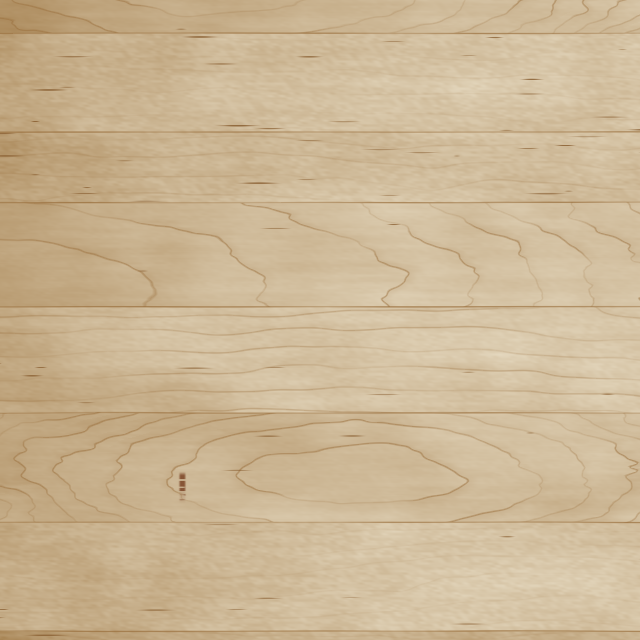
Write a three.js fragment shader that draws this texture.

```glsl
// Pale maple butcher-block: eight horizontal planks with grain, flecks and a mineral streak.
varying vec2 vUv;

const vec3 DARK_WOOD = vec3(0.68, 0.55, 0.37);
const vec3 LIGHT_WOOD = vec3(0.885, 0.832, 0.73);
const vec3 GRAIN_BROWN = vec3(0.60, 0.43, 0.23);
const vec3 FLECK_BROWN = vec3(0.53, 0.36, 0.18);
const vec3 STREAK_RED = vec3(0.47, 0.25, 0.13);

// Seam heights, then tone and figure strength of planks 0-3 and 4-7, bottom to top
const vec4 SEAMS_LOW = vec4(0.014, 0.184, 0.355, 0.521);
const vec4 SEAMS_HIGH = vec4(0.684, 0.794, 0.948, 2.0);
const vec4 TONE_LOW = vec4(-0.25, 0.00, -0.05, 0.07);
const vec4 TONE_HIGH = vec4(-0.03, -0.02, 0.06, -0.12);
const vec4 FIGURE_LOW = vec4(0.2, 0.12, 0.85, 0.55);
const vec4 FIGURE_HIGH = vec4(0.8, 0.3, 0.15, 0.8);

// Growth ring hearts: centre x, centre y from plank middle, ring spacing
const vec3 HEART_LOWER = vec3(0.55, -0.01, 0.06);
const vec3 HEART_UPPER = vec3(-0.10, -0.05, 0.19);
const vec3 HEART_TOP = vec3(0.32, 0.05, 0.07);
const float RING_STRETCH = 3.8;
const float STRAIGHT_SPACING = 0.032;
const float RING_WIDTH = 0.0024;
const float SEAM_WIDTH = 0.0021;
const vec2 FLECK_CELL = vec2(0.12, 0.012);
const vec2 STREAK_CENTRE = vec2(0.285, 0.238);

float hash(vec2 p) {
  vec3 q = fract(vec3(p.xyx) * 0.1031);
  q += dot(q, q.yzx + 33.33);
  return fract((q.x + q.y) * q.z);
}

float noise(vec2 p) {
  vec2 i = floor(p), f = fract(p);
  f = f * f * (3.0 - 2.0 * f);
  return mix(mix(hash(i), hash(i + vec2(1.0, 0.0)), f.x),
             mix(hash(i + vec2(0.0, 1.0)), hash(i + 1.0), f.x), f.y);
}

float fbm(vec2 p) {
  float sum = 0.0, amp = 0.53;
  for (int i = 0; i < 4; i++) {
    sum += amp * noise(p);
    p = p * 2.03 + 17.3;
    amp *= 0.5;
  }
  return sum;
}

float pick(vec4 low, vec4 high, float id) {
  vec4 n = vec4(0.0, 1.0, 2.0, 3.0);
  return dot(low, vec4(equal(vec4(id), n))) + dot(high, vec4(equal(vec4(id), n + 4.0)));
}

// Ring count: warped ellipses on figured planks, wavy bands on the others
float rings(vec2 q, float id) {
  if (id != 2.0 && id != 4.0 && id != 7.0)
    return q.y / STRAIGHT_SPACING + 2.2 * fbm(vec2(q.x * 2.5, q.y * 9.0) + id * 11.0);
  vec3 heart = id == 2.0 ? HEART_LOWER : (id == 4.0 ? HEART_UPPER : HEART_TOP);
  vec2 s = vec2(q.x * 5.0, q.y * 17.0) + id * 7.0;
  q += (vec2(fbm(s), fbm(s + 41.0)) - 0.5) * vec2(0.16, 0.035);
  vec2 d = (q - heart.xy) * vec2(1.0, RING_STRETCH);
  return dot(d, d) / heart.z;
}

void main() {
  vec2 p = vUv;
  float wobble = 0.0015 * (noise(vec2(p.x * 6.0, p.y * 3.0)) - 0.5);
  vec4 y = vec4(p.y + wobble);

  // Plank number, middle and seam distance
  vec4 aboveLow = step(SEAMS_LOW, y), aboveHigh = step(SEAMS_HIGH, y);
  float id = dot(aboveLow, vec4(1.0)) + dot(aboveHigh, vec4(1.0));
  float top = min(pick(SEAMS_LOW, SEAMS_HIGH, id), 1.0);
  float bottom = id > 0.0 ? pick(SEAMS_LOW, SEAMS_HIGH, id - 1.0) : 0.0;
  float seamDist = min(id > 0.0 ? y.x - bottom : 1.0, id < 7.0 ? top - y.x : 1.0);
  vec2 q = vec2(p.x, y.x - 0.5 * (top + bottom));
  float figure = pick(FIGURE_LOW, FIGURE_HIGH, id);
  float plain = 1.0 - smoothstep(0.3, 0.8, figure);

  // Broad light, clouds, cross bands, fibres and pores
  float tone = 0.36 + 0.38 * smoothstep(-0.12, 0.6, p.x) + pick(TONE_LOW, TONE_HIGH, id);
  tone -= 0.14 * (1.0 - smoothstep(0.0, 0.15, p.x)) * smoothstep(0.2, 0.9, p.y);
  tone += 0.34 * (fbm(vec2(p.x * 4.0, p.y * 13.0) + id * 5.0) - 0.5);
  tone += 0.15 * (noise(vec2(p.x * 15.0 + id * 9.0, q.y * 12.0)) - 0.5);
  tone += 0.16 * (fbm(vec2(p.x * 7.0, p.y * 130.0) + id * 3.0) - 0.5);
  tone += (0.06 + 0.12 * plain) * (noise(vec2(p.x * 110.0 + p.y * 90.0, p.y * 260.0)) - 0.5);
  vec3 color = mix(DARK_WOOD, LIGHT_WOOD, clamp(tone, -0.1, 1.05));

  // Growth lines: a thin edge with a soft shade on one side
  float h = rings(q, id), e = 0.0015;
  vec2 slope = vec2(rings(q + vec2(e, 0.0), id), rings(q + vec2(0.0, e), id)) - h;
  float ringDist = (fract(h) - 0.5) * e / max(length(slope), 0.012);
  float edge = 1.0 - smoothstep(0.0, RING_WIDTH, abs(ringDist));
  float shade = step(0.0, ringDist) * (1.0 - smoothstep(0.0, 0.016, ringDist));
  float fade = 0.35 + 0.65 * smoothstep(0.25, 0.7, noise(vec2(p.x * 7.0, p.y * 24.0)));
  color = mix(color, GRAIN_BROWN, figure * fade * (0.55 * edge + 0.12 * shade));

  // Scattered short flecks
  for (int i = 0; i < 2; i++) {
    vec2 cell = p / FLECK_CELL + float(i) * vec2(0.5, 31.5), n = floor(cell);
    float size = hash(n + 3.7);
    vec2 centre = 0.35 + 0.3 * vec2(hash(n + 9.1), hash(n + 5.3));
    vec2 d = (fract(cell) - centre) / vec2(0.06 + 0.28 * size, 0.10 + 0.08 * size);
    float present = step(hash(n), mix(0.015, 0.07, plain));
    float fleck = present * (1.0 - smoothstep(0.2, 1.0, length(d)));
    color = mix(color, FLECK_BROWN, fleck * (0.3 + 0.55 * hash(n + 1.9)));
  }

  // Upright mineral streak, broken into dashes
  vec2 s = p - STREAK_CENTRE;
  float dash = smoothstep(0.3, 0.65, noise(vec2(p.x * 60.0, p.y * 260.0)));
  float streak = (1.0 - smoothstep(0.002, 0.007, abs(s.x))) * (1.0 - smoothstep(0.018, 0.026, abs(s.y)));
  color = mix(color, STREAK_RED, streak * (0.12 + 0.7 * dash));

  // Seams of uneven strength
  float seam = 1.0 - smoothstep(0.0, SEAM_WIDTH, seamDist);
  float seamFade = 0.3 + 0.45 * noise(vec2(p.x * 8.0, floor(p.y * 30.0)));
  color = mix(color, GRAIN_BROWN, seam * seamFade);

  gl_FragColor = vec4(color, 1.0);
}
```
